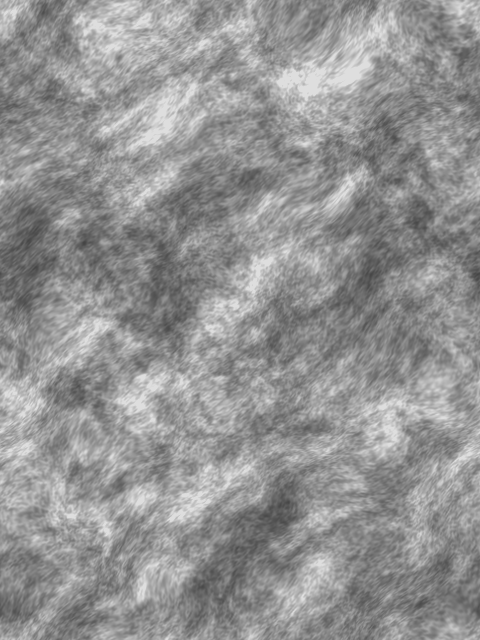
Give the GLSL for this texture, as a WebGL 1 fragment shader.

```glsl
precision highp float;

uniform vec2 u_resolution;

#define TILE vec2(3.0, 4.0)   // lattice cells across and up at frequency 1
#define MEAN_GREY 0.571
#define CONTRAST 0.385        // strength of the broadest clouds
#define FALLOFF 0.84          // strength kept by each finer octave
#define GRAIN 0.23            // strength of the paper grain
#define GRAIN_FREQUENCY 80.0
#define STROKE_ANGLE 0.68     // radians above horizontal
#define ANGLE_SPREAD 0.6
#define SHORT_STROKE 0.15     // tap spacing in cells, mottled patches
#define LONG_STROKE 0.5       // tap spacing in cells, brushed patches
#define WARP 0.13

float hash(vec2 cell) {
  return fract(sin(dot(cell, vec2(12.9898, 78.233))) * 43758.5453);
}

// Value noise centred on zero, wrapping at the canvas edges
float wrapNoise(vec2 p, float frequency, float seed) {
  vec2 q = p * frequency;
  vec2 cell = floor(q);
  vec2 f = q - cell;
  f = f * f * f * (f * (f * 6.0 - 15.0) + 10.0);
  vec2 period = TILE * frequency;
  vec2 lo = floor(mod(cell + 0.5, period)) + seed;
  vec2 hi = floor(mod(cell + 1.5, period)) + seed;
  float bottom = mix(hash(lo), hash(vec2(hi.x, lo.y)), f.x);
  float top = mix(hash(vec2(lo.x, hi.y)), hash(hi), f.x);
  return mix(bottom, top, f.y) - 0.5;
}

// Noise averaged along a direction, giving brushed streaks
float strokeNoise(vec2 p, float frequency, vec2 stride, float seed) {
  float sum = 0.0;
  for (int i = -2; i <= 2; i++) {
    sum += wrapNoise(p + stride * float(i) / frequency, frequency, seed);
  }
  return sum / 5.0;
}

void main() {
  // One whole tile of offset keeps every lattice coordinate positive
  vec2 p = (gl_FragCoord.xy / u_resolution + 1.0) * TILE;

  // Local stroke direction and length
  float angle = STROKE_ANGLE + ANGLE_SPREAD * wrapNoise(p, 1.0, 3.0);
  float brushed = smoothstep(-0.25, 0.25, wrapNoise(p, 2.0, 9.0));
  vec2 direction = vec2(cos(angle), sin(angle));
  vec2 stride = mix(SHORT_STROKE, LONG_STROKE, brushed) * direction;

  // Bend the lattice so that no grid shows
  vec2 bend = vec2(wrapNoise(p, 2.0, 15.0), wrapNoise(p, 2.0, 22.0));
  bend += 0.4 * vec2(wrapNoise(p, 4.0, 27.0), wrapNoise(p, 4.0, 34.0));
  p += WARP * bend;

  // Crisp paper grain, short strokes everywhere
  float tone = GRAIN * strokeNoise(p, GRAIN_FREQUENCY, 0.35 * direction, 5.0);

  // Clouds and streaks from coarse to fine
  float strength = CONTRAST * mix(0.8, 1.12, brushed);
  float frequency = 2.0;
  for (int octave = 0; octave < 5; octave++) {
    float seed = 41.0 + 13.0 * float(octave);
    tone += strength * strokeNoise(p, frequency, stride, seed);
    p += vec2(0.37, 0.71);
    strength *= FALLOFF;
    frequency *= 2.0;
  }

  // Slightly stretched highlights
  float grey = MEAN_GREY + tone + 0.6 * tone * tone;
  gl_FragColor = vec4(vec3(clamp(grey, 0.27, 0.87)), 1.0);
}
```
